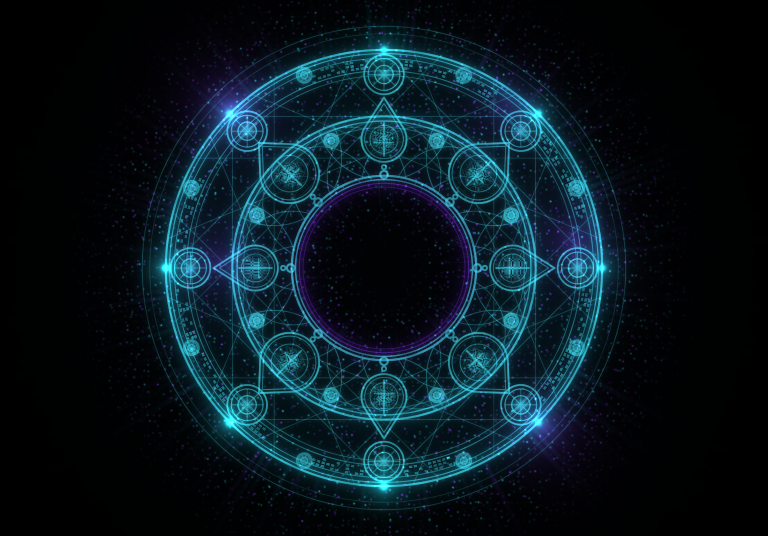
Write a WebGL 2 fragment shader that draws this background.

```glsl
#version 300 es
precision highp float;
uniform vec2 u_resolution;
out vec4 outColor;

const float TAU = 6.2831853;
float px;

float hash(vec2 c) {
  vec3 v = fract(c.xyx * vec3(0.1031, 0.103, 0.0973));
  v += dot(v, v.yzx + 33.33);
  return fract((v.x + v.y) * v.z);
}

// Antialiased stroke of half-width w with a soft halo
float stroke(float d, float w) {
  d = abs(d);
  return clamp((w - d) / px + 0.5, 0.0, 1.0) + 0.13 * exp(-d * 230.0);
}

float ring(vec2 p, float r, float w) {
  return stroke(length(p) - r, w);
}

float inside(float d) {
  return 1.0 - smoothstep(-px, px, d);
}

// Circle of radius r drawn out to a point at height h
float teardrop(vec2 p, float r, float h) {
  p.x = abs(p.x);
  float b = r / h, a = sqrt(1.0 - b * b), k = dot(p, vec2(-b, a));
  if (k < 0.0) return length(p) - r;
  if (k > a * h) return length(p - vec2(0.0, h));
  return dot(p, vec2(a, b)) - r;
}

// Position within the nearest of eight sectors: x outward, y sideways
vec2 sector(float r, float angle) {
  float a = mod(angle + TAU / 16.0, TAU / 8.0) - TAU / 16.0;
  return r * vec2(cos(a), sin(a));
}

// Scattered points: x cyan, y violet
vec2 sparks(vec2 p, float n) {
  vec2 cell = floor(p * n), f = fract(p * n);
  vec2 spot = 0.2 + 0.6 * vec2(hash(cell + 7.0), hash(cell + 31.0));
  float lit = pow(hash(cell + 53.0), 5.0);
  float d = length(f - spot) / n;
  float s = lit * exp(-d * d * 260000.0);
  return hash(cell + 91.0) > 0.5 ? vec2(s, 0.0) : vec2(0.0, s);
}

float medallion(vec2 p, float r) {
  float d = length(p), a = atan(p.y, p.x);
  float ink = ring(p, r, 0.0015) + ring(p, r * 0.8, 0.0008) + ring(p, r * 0.46, 0.0011);
  float spoke = d * sin(mod(a + TAU / 16.0, TAU / 8.0) - TAU / 16.0);
  ink += 0.6 * stroke(spoke, 0.0007) * inside(d - r * 0.8);
  return ink + 0.9 * exp(-d * d * 9000.0);
}

void main() {
  px = 1.0 / u_resolution.y;
  vec2 p = (gl_FragCoord.xy - 0.5 * u_resolution) * px;
  float r = length(p), angle = atan(p.y, p.x);
  vec2 q = sector(r, angle), between = sector(r, angle + TAU / 16.0);
  float diagonal = mod(floor(angle / TAU * 8.0 + 0.5), 2.0);
  float ink = 0.0, fine = 0.0, violet = 0.0;

  // Concentric rings
  ink += ring(p, 0.407, 0.0018) + 0.7 * ring(p, 0.400, 0.0009) + 0.55 * ring(p, 0.391, 0.0008);
  ink += 0.6 * ring(p, 0.368, 0.0008) + 0.45 * ring(p, 0.359, 0.0007);
  ink += ring(p, 0.283, 0.0018) + 0.8 * ring(p, 0.274, 0.0011) + 0.4 * ring(p, 0.262, 0.0007);
  ink += ring(p, 0.172, 0.0019) + 0.8 * ring(p, 0.165, 0.0012);
  fine += 0.28 * ring(p, 0.451, 0.0008) + 0.18 * ring(p, 0.437, 0.0007);
  violet += 0.55 * ring(p, 0.158, 0.0009) + 0.4 * ring(p, 0.151, 0.0008);

  // Chords and interlaced arcs
  float web = 0.0, lace = 0.0;
  for (int i = 0; i < 16; i++) {
    float a = float(i) * TAU / 16.0;
    vec2 n = vec2(cos(a), sin(a));
    web += 0.3 * stroke(dot(p, n) - 0.205, 0.0006);
    lace += 0.4 * ring(p - n * 0.17, 0.106, 0.0007);
    if (i % 2 == 0) {
      web += 0.35 * stroke(dot(p, n) - 0.283, 0.0006);
      lace += 0.45 * ring(p - n * 0.29, 0.126, 0.0008);
    }
  }
  fine += web * inside(r - 0.405) * (1.0 - inside(r - 0.172));
  fine += lace * inside(r - 0.283) * (1.0 - inside(r - 0.172));

  // Broken marks around the outer band
  vec2 g = vec2(angle / TAU * 260.0, (r - 0.371) / 0.0065);
  vec2 m = abs(fract(g) - 0.5);
  float mark = step(0.5, hash(floor(g) + 300.0)) * (1.0 - smoothstep(0.22, 0.45, max(m.x, m.y)));
  mark *= step(0.35, hash(vec2(floor(g.x / 10.0), 17.0) + 40.0));
  fine += 0.5 * mark * step(0.0, g.y) * step(g.y, 3.0);

  // Teardrops with a ragged bright heart
  vec2 t = vec2(q.y, q.x - mix(0.240, 0.249, diagonal));
  float size = mix(0.042, 0.055, diagonal);
  float drop = teardrop(t, size, mix(0.078, 0.081, diagonal));
  fine *= mix(1.0, 0.4, inside(drop));
  ink += stroke(drop, 0.0016) + 0.6 * stroke(drop + 0.006, 0.0008);
  ink += 0.55 * ring(t, size * 0.62, 0.0008);
  float rag = 0.5 + 0.5 * sin(t.x * 640.0 + 2.0 * sin(p.y * 410.0)) * sin(t.y * 530.0 + 2.0 * sin(p.x * 370.0));
  ink += 1.5 * rag * exp(-dot(t, t) * 3000.0);
  ink += 0.8 * stroke(t.x, 0.0016) * inside(abs(t.y) - 0.032);
  ink += 0.7 * stroke(t.y + 0.006, 0.0012) * inside(abs(t.x) - 0.019);

  // Medallions, beads and small seals
  vec2 disc = q - vec2(0.361, 0.0);
  fine *= mix(1.0, 0.3, inside(length(disc) - 0.037));
  ink += medallion(disc, 0.037);
  ink += ring(q - vec2(0.174, 0.0), 0.007, 0.0018) + ring(q - vec2(0.188, 0.0), 0.004, 0.0016);
  ink += 0.8 * medallion(between - vec2(0.257, 0.0), 0.013);
  ink += 0.55 * medallion(between - vec2(0.389, 0.0), 0.014);

  // Uneven light along the strokes
  float wear = 0.8 + 0.2 * sin(p.x * 71.0 + 3.0 * sin(p.y * 43.0)) * sin(p.y * 89.0);
  float light = 1.0 - exp(-1.15 * wear * (ink + fine));
  vec3 col = vec3(0.0, 0.008, 0.013) * exp(-r * r * 3.0);
  col += vec3(0.24, 0.80, 0.85) * light;

  // Haze in the bands and around the rim
  float band = smoothstep(0.16, 0.19, r) * (1.0 - smoothstep(0.37, 0.43, r));
  col += vec3(0.006, 0.04, 0.052) * band;
  col += vec3(0.02, 0.16, 0.19) * exp(-abs(r - 0.403) * 48.0);
  col += vec3(0.02, 0.11, 0.14) * exp(-abs(r - 0.278) * 55.0);
  col += vec3(0.07, 0.02, 0.14) * exp(-abs(r - 0.157) * 60.0);

  // Bright nodes on the rim, strongest at lower left
  float node = length(q - vec2(0.408, 0.0));
  float lower = 0.8 + 0.5 * smoothstep(0.1, -0.5, p.x + p.y);
  col += vec3(0.12, 0.75, 0.8) * lower * (0.55 * exp(-node * 55.0) + exp(-node * node * 26000.0));

  // Violet clouds
  float cloud = exp(-length(p - vec2(-0.285, 0.300)) * 22.0)
    + 0.8 * exp(-length(p - vec2(0.300, -0.300)) * 24.0)
    + 0.7 * exp(-length(p - vec2(0.355, 0.050)) * 22.0)
    + 0.6 * exp(-length(p - vec2(-0.310, 0.010)) * 22.0)
    + 0.5 * exp(-length(p - vec2(0.230, 0.300)) * 22.0);
  col += vec3(0.32, 0.10, 0.58) * (0.75 * cloud + violet);

  // Dust and radial rays
  vec2 dust = sparks(p, 44.0) + sparks(p + 3.7, 71.0) + 0.7 * sparks(p + 8.3, 97.0);
  dust *= smoothstep(0.02, 0.15, r) * (1.0 - smoothstep(0.40, 0.62, r));
  col += vec3(0.14, 0.52, 0.58) * dust.x + vec3(0.38, 0.16, 0.65) * dust.y;
  float u = angle / TAU * 210.0, id = mod(floor(u), 210.0);
  float ray = pow(hash(vec2(id, 5.0)), 4.0) * smoothstep(0.5, 0.1, abs(fract(u) - 0.5));
  float reach = smoothstep(0.40, 0.43, r) * exp(-max(r - 0.41, 0.0) * 17.0);
  reach += 0.6 * smoothstep(0.09, 0.16, r) * inside(r - 0.165);
  col += mix(vec3(0.01, 0.10, 0.12), vec3(0.08, 0.03, 0.15), hash(vec2(id, 9.0))) * ray * reach;

  outColor = vec4(min(col, 1.0), 1.0);
}
```
